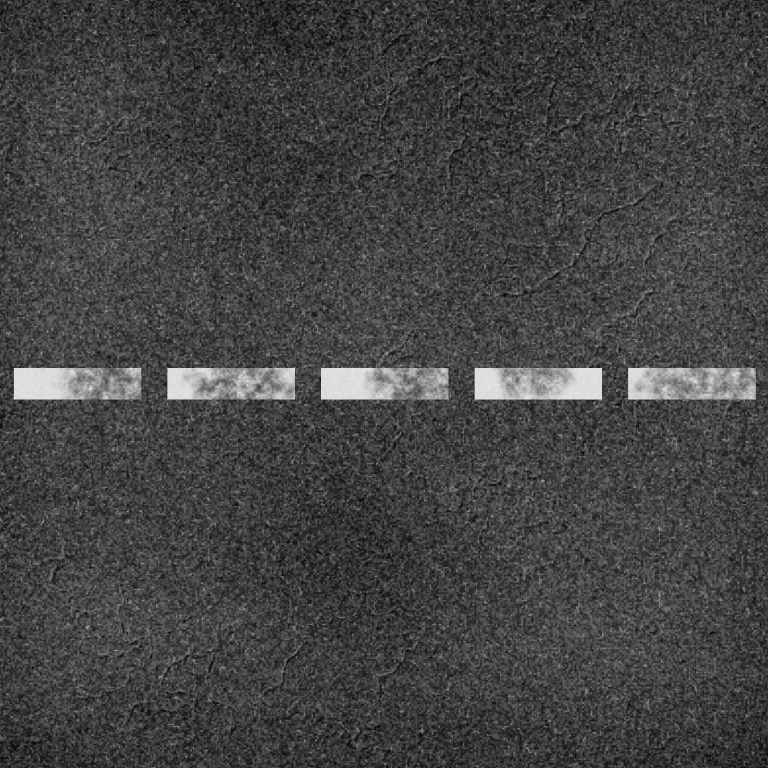
Reproduce this texture procedurally as a Shadertoy shader.

```glsl
const float ASPHALT_TONE = 0.25;
const float GRAIN_STRENGTH = 0.23;
const float SPECKLE_STRENGTH = 0.20;
const float PIT_STRENGTH = 0.11;
const float CRACK_STRENGTH = 0.13;
const float CRACK_WIDTH = 0.013;
const vec2 LIGHT_STEP = vec2(-0.0009, 0.0012);

const float DASH_COUNT = 5.0;
const float DASH_SHIFT = 0.001;
const float DASH_CENTER_Y = 0.5003;
const vec2 DASH_HALF_SIZE = vec2(0.083, 0.0205);
const float PAINT_TONE = 0.87;
const float WORN_TONE = 0.53;

// Broad stains: centre x, centre y, radius, brightness change
const int STAIN_COUNT = 12;
const vec4 STAINS[STAIN_COUNT] = vec4[](
    vec4(0.37, 0.98, 0.16, -0.050), vec4(0.68, 0.96, 0.12, -0.030),
    vec4(0.64, 0.77, 0.14, -0.045), vec4(0.34, 0.76, 0.12, -0.035),
    vec4(0.47, 0.23, 0.14, -0.045), vec4(0.42, 0.36, 0.10, -0.035),
    vec4(0.06, 0.62, 0.14, 0.035), vec4(0.92, 0.63, 0.16, 0.035),
    vec4(0.50, 0.58, 0.20, 0.025), vec4(0.78, 0.24, 0.15, 0.025),
    vec4(0.18, 0.22, 0.14, 0.025), vec4(0.10, 0.82, 0.14, 0.020));

// Wear inside each dash: centre x, centre y, half width, strength
const vec4 WEAR[5] = vec4[](
    vec4(0.78, 0.5, 0.52, 0.95), vec4(0.58, 0.4, 0.46, 1.00),
    vec4(0.80, 0.5, 0.48, 0.95), vec4(0.45, 1.0, 0.40, 0.85),
    vec4(0.65, 0.4, 0.68, 0.90));

float hash(vec2 p) {
    vec3 q = fract(p.xyx * 0.1031);
    q += dot(q, q.yzx + 33.33);
    return fract((q.x + q.y) * q.z);
}

float valueNoise(vec2 p) {
    vec2 cell = floor(p), f = fract(p);
    f = f * f * (3.0 - 2.0 * f);
    return mix(mix(hash(cell), hash(cell + vec2(1, 0)), f.x),
               mix(hash(cell + vec2(0, 1)), hash(cell + 1.0), f.x), f.y);
}

float fbm(vec2 p) {
    float sum = 0.0, amplitude = 0.5;
    for (int i = 0; i < 5; i++) {
        sum += amplitude * valueNoise(p);
        p = mat2(1.6, 1.2, -1.2, 1.6) * p + 17.3;
        amplitude *= 0.5;
    }
    return sum;
}

// Thin ridges along the contours of a rough field
float crackHeight(vec2 p) {
    float field = fbm(p * 9.0 + 41.0) - 0.48;
    float ridge = field / CRACK_WIDTH;
    float branch = (fbm(p * 14.0 + 83.0) - 0.49) / CRACK_WIDTH;
    return exp(-ridge * ridge) + 0.7 * exp(-branch * branch);
}

float broadShade(vec2 uv) {
    float shade = 0.0;
    for (int i = 0; i < STAIN_COUNT; i++) {
        vec2 offset = (uv - STAINS[i].xy) / STAINS[i].z;
        shade += STAINS[i].w * exp(-dot(offset, offset));
    }
    // Darker borders
    shade -= 0.050 * (1.0 - smoothstep(0.0, 0.13, uv.y));
    shade -= 0.035 * smoothstep(0.88, 1.0, uv.y);
    shade -= 0.030 * smoothstep(0.42, 0.5, abs(uv.x - 0.5));
    // Uneven tone, stretched along the road
    return shade + 0.06 * (fbm(uv * vec2(5.0, 11.0)) - 0.48);
}

float paintTone(vec2 local, int dash, vec2 uv, float grain) {
    vec4 wear = WEAR[dash];
    vec2 offset = (local - wear.xy) / vec2(wear.z, 1.1);
    float patches = fbm(uv * 45.0 + 9.0) - 0.48;
    float reach = length(offset) + patches * 0.9;
    float worn = wear.w * (1.0 - smoothstep(0.45, 1.1, reach));
    float mottled = WORN_TONE + 0.75 * (fbm(uv * 95.0) - 0.45);
    return mix(PAINT_TONE + 0.15 * grain, mottled + grain, worn);
}

void mainImage(out vec4 fragColor, in vec2 fragCoord) {
    vec2 uv = fragCoord / iResolution.xy;
    float pixel = 1.0 / iResolution.y;

    // Stone grain, bright chips and dark pits
    float grain = GRAIN_STRENGTH * (valueNoise(uv * 391.0) - 0.5)
                + 0.08 * (valueNoise(uv * 187.0 + 5.0) - 0.5);
    float chips = smoothstep(0.72, 1.0, valueNoise(uv * 353.0 + 61.0));
    float pits = smoothstep(0.74, 1.0, valueNoise(uv * 307.0 + 29.0));
    float tone = ASPHALT_TONE + broadShade(uv) + grain
               + SPECKLE_STRENGTH * chips - PIT_STRENGTH * pits;

    // Embossed cracks in scattered patches
    float relief = crackHeight(uv - LIGHT_STEP) - crackHeight(uv + LIGHT_STEP);
    float crackPatch = smoothstep(0.43, 0.60, fbm(uv * 6.0 + 7.0));
    tone += CRACK_STRENGTH * crackPatch * clamp(relief, -1.0, 1.0);

    // Dashed centre line
    float dash = clamp(floor(uv.x * DASH_COUNT), 0.0, DASH_COUNT - 1.0);
    vec2 center = vec2((dash + 0.5) / DASH_COUNT + DASH_SHIFT, DASH_CENTER_Y);
    vec2 fromCenter = uv - center;
    vec2 edge = abs(fromCenter) - DASH_HALF_SIZE;
    float mask = 1.0 - smoothstep(-0.5 * pixel, 0.5 * pixel, max(edge.x, edge.y));
    vec2 local = fromCenter / DASH_HALF_SIZE * 0.5 + 0.5;
    tone = mix(tone, paintTone(local, int(dash), uv, grain), mask);

    fragColor = vec4(vec3(clamp(tone, 0.06, 0.94)), 1.0);
}
```
